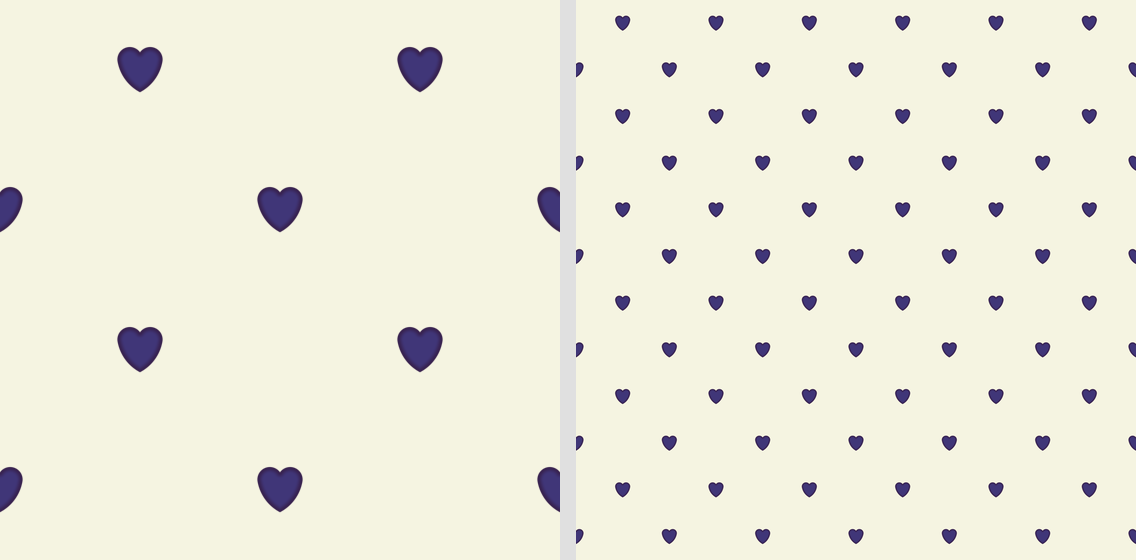
Left, the tile; right, the same tile 3 across and 3 down.
Write a Shadertoy shader that draws this pattern.

```glsl
#define REPEATS 2.0
#define HEART_SIZE 0.0807
#define FIRST_HEART vec2(0.0, 0.2513)
#define LOBE_RADIUS 0.55
#define JOIN_ANGLE 0.175
#define RIM_WIDTH 0.29
#define EDGE_SOFTNESS 0.0014
#define CREAM vec3(0.961, 0.957, 0.882)
#define INDIGO vec3(0.250, 0.210, 0.470)
#define PLUM vec3(0.215, 0.125, 0.300)

float cross2(vec2 a, vec2 b) {
    return a.x * b.y - a.y * b.x;
}

// Signed distance to a heart that fills the square from -1 to 1
float heartDistance(vec2 p) {
    p.x = abs(p.x);
    vec2 tip = vec2(0.0, -1.0);
    vec2 lobe = vec2(1.0 - LOBE_RADIUS);
    vec2 notch = vec2(0.0, lobe.y + sqrt(LOBE_RADIUS * LOBE_RADIUS - lobe.x * lobe.x));

    // The flank is a wide arc through the tip, tangent to the lobe
    vec2 join = vec2(cos(JOIN_ANGLE), -sin(JOIN_ANGLE));
    vec2 rise = lobe - tip;
    float reach = 0.5 * (dot(rise, rise) - LOBE_RADIUS * LOBE_RADIUS)
                / (LOBE_RADIUS + dot(rise, join));
    vec2 flankCenter = lobe - reach * join;

    vec2 fromLobe = p - lobe;
    bool onLobe = cross2(join, fromLobe) > 0.0 && cross2(notch - lobe, fromLobe) < 0.0;
    if (onLobe) return length(fromLobe) - LOBE_RADIUS;

    float flank = length(p - flankCenter) - (reach + LOBE_RADIUS);
    return max(flank, -length(p - notch));
}

void mainImage(out vec4 fragColor, in vec2 fragCoord) {
    vec2 cell = REPEATS * fragCoord / iResolution.xy;

    // Two interleaved grids, shifted by half a cell
    float d = 1e3;
    for (int i = 0; i < 2; i++) {
        vec2 p = cell - FIRST_HEART - 0.5 * float(i);
        p -= floor(p + 0.5);
        d = min(d, heartDistance(p / HEART_SIZE));
    }

    // Dark rim fading into the fill, with a softened outline
    float pixel = 1.0 / min(iResolution.x, iResolution.y);
    float soft = max(EDGE_SOFTNESS, 0.7 * pixel) * REPEATS / HEART_SIZE;
    vec3 heart = mix(INDIGO, PLUM, smoothstep(-RIM_WIDTH, 0.0, d));
    vec3 color = mix(heart, CREAM, smoothstep(-soft, soft, d));

    fragColor = vec4(color, 1.0);
}
```
